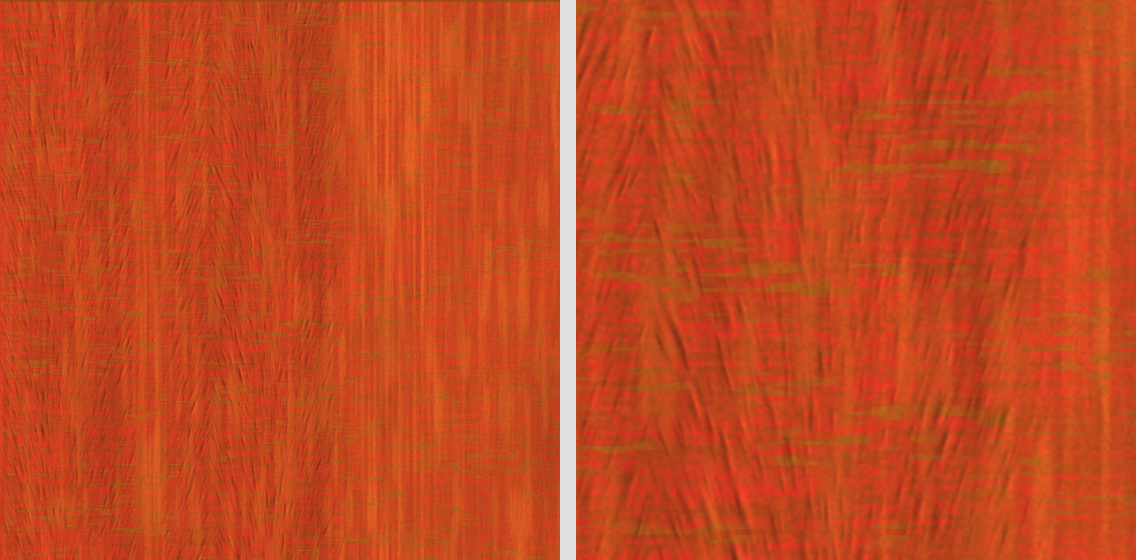
Left: the whole. Right: its middle third, enlarged.
A Shadertoy shader for this texture:

```glsl
// Reddish orange wood: slanted fanning flecks, straight stripes and a fine cross weave.
#define BASE_COLOR vec3(0.765, 0.255, 0.115)
#define RED_THREAD vec3(0.85, 0.215, 0.132)
#define BROWN_THREAD vec3(0.70, 0.262, 0.104)
#define OLIVE_DASH vec3(0.68, 0.37, 0.10)
#define AMBER vec3(0.85, 0.39, 0.14)
#define PLANK_WIDTH 0.378
#define FAN_END 0.63
#define WEAVE_ROWS 340.0
#define FLECK_DEPTH 0.21
#define FIBRE_DEPTH 0.08

float hash(vec2 p) {
    vec3 q = fract(vec3(p.xyx) * 0.1031);
    q += dot(q, q.yzx + 33.33);
    return fract((q.x + q.y) * q.z);
}

float noise(vec2 p) {
    vec2 i = floor(p), f = fract(p);
    f = f * f * (3.0 - 2.0 * f);
    return mix(mix(hash(i), hash(i + vec2(1, 0)), f.x),
               mix(hash(i + vec2(0, 1)), hash(i + vec2(1, 1)), f.x), f.y);
}

// Soft band between two positions
float band(float x, float a, float b, float soft) {
    return smoothstep(a - soft, a + soft, x) * (1.0 - smoothstep(b - soft, b + soft, x));
}

// Sideways slope of the grain: fans open in each plank, almost upright on the right
float lean(float x) {
    float t = fract(x / PLANK_WIDTH);
    float fan = -0.34 + 0.66 * smoothstep(0.0, 0.55, t);
    float upright = 0.16 * smoothstep(0.82, 1.0, x);
    return mix(fan, upright, smoothstep(FAN_END - 0.03, FAN_END, x));
}

// Cellular relief: every cell holds one tilted fleck, lit on one side
float flecks(vec2 p, vec2 grid) {
    vec2 cell = floor(p * grid);
    float relief = 0.0;
    for (int j = -1; j <= 1; j++)
    for (int i = -1; i <= 1; i++) {
        vec2 id = cell + vec2(i, j);
        vec2 center = (id + vec2(hash(id + 7.1), hash(id + 41.7))) / grid;
        vec2 axis = normalize(vec2(lean(center.x) + 0.2 * hash(id + 5.9) - 0.1, 1.0));
        vec2 d = p - center;
        float along = dot(d, axis) * grid.y;
        float across = (d.x * axis.y - d.y * axis.x) * grid.x;
        float profile = (3.5 * across - 0.3) * exp(-14.0 * across * across);
        float strength = hash(id + 83.3);
        relief += 1.5 * strength * strength * profile * exp(-4.5 * along * along);
    }
    return relief;
}

// Upright growth lines from layered sines
float stripes(float x) {
    return 0.55 * sin(x * 537.0 + 1.5 * sin(x * 47.0))
         + 0.3 * sin(x * 291.0 + 1.3)
         + 0.15 * sin(x * 760.0 + 2.0 * sin(x * 83.0));
}

void mainImage(out vec4 fragColor, in vec2 fragCoord) {
    vec2 uv = fragCoord / iResolution.xy;
    float t = fract(uv.x / PLANK_WIDTH);

    // Zones
    float fanZone = 1.0 - smoothstep(FAN_END - 0.06, FAN_END, uv.x);
    float calm = band(t, 0.64, 0.78, 0.04) * fanZone;
    float stripeZone = band(uv.x, 0.64, 0.78, 0.03);

    // Broad light and dark
    float tone = 0.07 * (noise(uv * vec2(13.0, 2.5)) - 0.5);
    tone += 0.03 * stripeZone * smoothstep(0.1, 0.7, uv.y);
    tone -= 0.05 * band(t, 0.42, 0.56, 0.08) * fanZone;
    tone -= 0.09 * smoothstep(0.85, 1.0, uv.x) * band(uv.y, 0.1, 0.42, 0.12);

    // Fibres and flecks
    float fibre = noise(uv * vec2(250.0, 10.0)) + noise(uv * vec2(110.0, 4.0)) - 1.0;
    float relief = flecks(uv, vec2(100.0, 36.0)) + 0.8 * flecks(uv, vec2(170.0, 64.0));
    relief *= mix(0.3, 1.0, fanZone) * (1.0 - 0.7 * calm);
    float lines = stripes(uv.x) * (0.15 + 0.85 * stripeZone + 0.3 * calm);
    float grain = noise(uv * 480.0) - 0.5;
    float shade = tone + FIBRE_DEPTH * fibre + FLECK_DEPTH * relief
                + 0.025 * lines + 0.07 * grain;

    // Cross weave of red and brown threads
    float row = uv.y * WEAVE_ROWS;
    float thread = 0.5 * noise(vec2(uv.x * 22.0, row))
                 + 0.5 * noise(vec2(uv.x * 260.0, row + 57.0)) - 0.5;
    vec3 color = mix(BASE_COLOR, RED_THREAD, smoothstep(0.0, 0.25, thread));
    color = mix(color, BROWN_THREAD, smoothstep(0.0, 0.25, -thread));

    // Amber warmth on light grain
    float glow = 0.16 * smoothstep(0.56, 0.66, uv.x)
               + 0.30 * stripeZone * smoothstep(-0.2, 0.9, lines + 0.5 * fibre)
               + 0.25 * calm * smoothstep(-0.3, 0.5, lines + fibre)
               + 0.40 * smoothstep(0.45, 0.85, noise(uv * vec2(85.0, 11.0) + 71.0))
               + 1.5 * clamp(shade - 0.03, 0.0, 0.2);
    color = mix(color, AMBER, clamp(glow, 0.0, 0.65));

    // Short thin olive dashes gathered in patches
    float patches = smoothstep(0.35, 0.75, noise(uv * vec2(17.0, 60.0) + 19.0));
    float dash = smoothstep(0.56, 0.76, noise(vec2(uv.x * 48.0, row + 131.0)));
    float broken = 0.4 + 0.6 * noise(vec2(uv.x * 240.0, row + 211.0));
    color = mix(color, OLIVE_DASH, dash * patches * broken);

    color *= 1.0 + shade;

    // Worn edges: olive on top, red at the left
    color = mix(color, OLIVE_DASH * 0.8, 0.7 * smoothstep(0.995, 0.998, uv.y));
    color = mix(color, RED_THREAD, 0.7 * (1.0 - smoothstep(0.001, 0.003, uv.x)));
    fragColor = vec4(clamp(color, 0.0, 1.0), 1.0);
}
```
